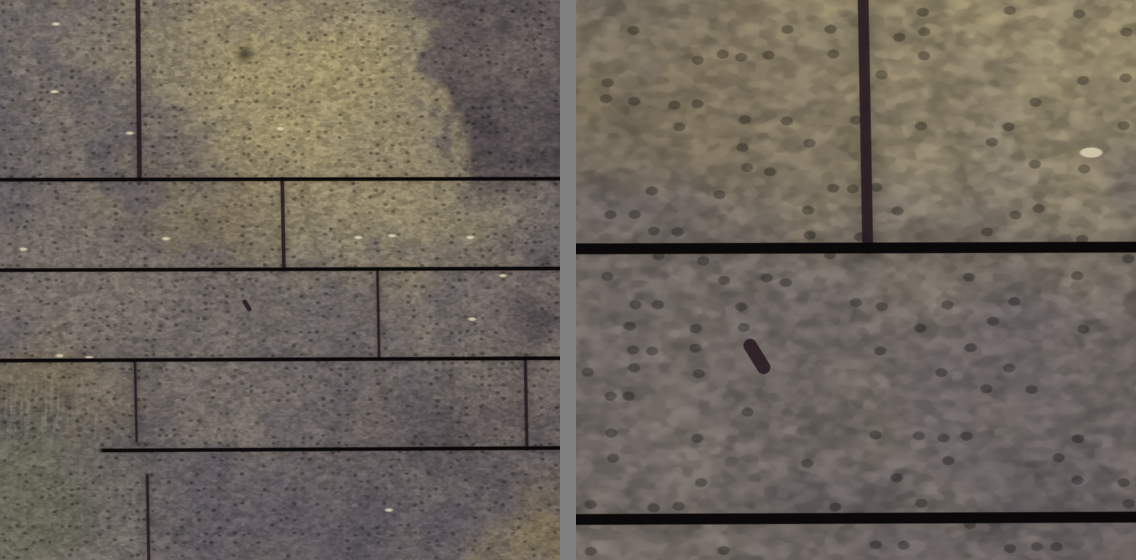
Left: the whole. Right: its middle third, enlarged.
Write a WebGL 2 fragment shader that draws this texture.

```glsl
#version 300 es
precision highp float;
// Weathered stone slabs in five courses, split by thin dark beds and staggered joints.
// Broad soft stains set the colour; smooth cellular noise adds clouds and grain,
// and hashed grid cells scatter dark pits and pale flecks.
uniform vec2 u_resolution;
out vec4 outColor;

const vec3 GREY  = vec3(0.46, 0.43, 0.40);
const vec3 SLATE = vec3(0.34, 0.32, 0.35);
const vec3 DUSK  = vec3(0.28, 0.25, 0.27);
const vec3 SAND  = vec3(0.62, 0.57, 0.42);
const vec3 OLIVE = vec3(0.48, 0.43, 0.33);
const vec3 MOSS  = vec3(0.39, 0.40, 0.32);
const vec3 GAP   = vec3(0.04, 0.03, 0.035);
const vec3 JOINT = vec3(0.14, 0.09, 0.12);
const vec3 FLECK = vec3(0.86, 0.82, 0.70);

// Upright joints: x, lower end, upper end, half width.
const vec4 JOINTS[6] = vec4[6](
  vec4(0.264, -0.02, 0.151, 0.0026), vec4(0.242, 0.212, 0.355, 0.0022),
  vec4(0.939, 0.199, 0.360, 0.0028), vec4(0.675, 0.360, 0.519, 0.0024),
  vec4(0.505, 0.519, 0.680, 0.0032), vec4(0.247, 0.680, 1.020, 0.0042));

vec2 hash2(vec2 p) {
  vec3 q = fract(p.xyx * vec3(0.1031, 0.1030, 0.0973));
  q += dot(q, q.yzx + 33.33);
  return fract((q.xx + q.yz) * q.zy);
}

// Smooth cellular noise: random tones blended by distance to each cell's point.
float cells(vec2 p) {
  vec2 id = floor(p), f = fract(p);
  float sum = 0.0, total = 0.0;
  for (int y = -1; y <= 1; y++)
    for (int x = -1; x <= 1; x++) {
      vec2 cell = vec2(x, y);
      vec2 d = cell + hash2(id + cell + 17.0) - f;
      float weight = exp(-6.0 * dot(d, d));
      sum += weight * hash2(id + cell + 71.0).x;
      total += weight;
    }
  return sum / total;
}

float clouds(vec2 p) {
  float n = 0.45 * cells(p * 6.0) + 0.33 * cells(p * 15.0 + 9.0)
          + 0.22 * cells(p * 37.0 + 31.0);
  return smoothstep(0.25, 0.75, n);
}

vec3 stain(vec3 base, vec2 p, vec2 centre, vec2 radius, vec3 tint, float amount) {
  vec2 d = (p - centre) / radius;
  return mix(base, tint, amount * exp(-dot(d, d)));
}

// Small oval marks in a random share of the grid cells.
float scatter(vec2 p, float scale, float chance, vec2 radius, float px) {
  vec2 q = p * scale, id = floor(q), h = hash2(id + scale);
  vec2 d = (fract(q) - 0.3 - 0.4 * hash2(id + 5.0)) / radius;
  float soft = px * scale / min(radius.x, radius.y);
  return step(h.x, chance) * (1.0 - smoothstep(1.0 - soft, 1.0 + soft, length(d)));
}

float stroke(float dist, float halfWidth, float px) {
  return 1.0 - smoothstep(halfWidth - px, halfWidth + px, dist);
}

float segment(vec2 p, vec2 a, vec2 b) {
  vec2 pa = p - a, ba = b - a;
  return length(pa - ba * clamp(dot(pa, ba) / dot(ba, ba), 0.0, 1.0));
}

vec3 stone(vec2 p) {
  float cloud = clouds(p);
  vec2 q = p + 0.09 * (vec2(cloud, clouds(p + 3.7)) - 0.5);
  vec3 c = mix(SLATE, GREY, 0.3 + 0.7 * cloud);

  // Warm wash across the upper middle, cut off by a dark stain on the right.
  c = stain(c, q, vec2(0.57, 0.86), vec2(0.27, 0.24), SAND, 1.0);
  c = stain(c, q, vec2(0.74, 0.62), vec2(0.16, 0.11), SAND, 0.55);
  c = stain(c, q, vec2(0.38, 0.62), vec2(0.16, 0.08), OLIVE, 0.6);
  float edge = 0.77 + 0.25 * max(0.85 - q.y, 0.0);
  float shade = smoothstep(edge - 0.02, edge + 0.025, q.x) * smoothstep(0.62, 0.78, q.y);
  c = mix(c, mix(DUSK, GREY, 0.55 * cloud), 0.85 * shade);

  // Cool, mossy and dusky areas lower down.
  c = stain(c, q, vec2(0.00, 0.66), vec2(0.16, 0.12), SLATE, 0.6);
  c = stain(c, q, vec2(0.25, 0.43), vec2(0.32, 0.10), GREY, 0.6);
  c = stain(c, q, vec2(0.98, 0.45), vec2(0.06, 0.07), DUSK, 0.7);
  c = stain(c, q, vec2(0.86, 0.26), vec2(0.20, 0.08), DUSK, 0.5);
  c = stain(c, q, vec2(0.60, 0.08), vec2(0.32, 0.12), SLATE, 0.75);
  c = stain(c, q, vec2(0.06, 0.29), vec2(0.16, 0.06), OLIVE, 0.7);
  c = stain(c, q, vec2(0.03, 0.11), vec2(0.15, 0.12), MOSS, 0.75);
  c = stain(c, q, vec2(1.00, 0.02), vec2(0.15, 0.09), OLIVE, 0.9);

  // Grain runs sideways, except for upright wisps at the lower left.
  float grain = cells(p * vec2(85.0, 140.0)) + cells(p * vec2(170.0, 250.0)) - 1.0;
  float wisps = cells(p * vec2(190.0, 32.0)) - 0.5;
  vec2 d = (p - vec2(0.06, 0.26)) / vec2(0.13, 0.06);
  return c * (1.0 + 0.20 * grain + 0.28 * wisps * exp(-dot(d, d)));
}

void main() {
  vec2 p = gl_FragCoord.xy / u_resolution;
  float px = 1.0 / min(u_resolution.x, u_resolution.y);
  vec3 c = stone(p);

  // Pits, flecks and two larger marks.
  c *= 1.0 - 0.28 * scatter(p, 75.0, 0.22, vec2(0.27, 0.20), px);
  c = mix(c, FLECK, 0.85 * scatter(p, 15.0, 0.06, vec2(0.10, 0.045), px));
  c = stain(c, p, vec2(0.437, 0.903), vec2(0.014, 0.011), OLIVE * 0.55, 0.85);
  c = mix(c, JOINT, 0.85 * stroke(segment(p, vec2(0.437, 0.461), vec2(0.445, 0.448)), 0.004, px));

  // Upright joints with a soft dark rim.
  for (int i = 0; i < 6; i++) {
    vec4 j = JOINTS[i];
    float dist = segment(p, vec2(j.x + 0.002, j.y), vec2(j.x - 0.001, j.z));
    c *= 1.0 - 0.22 * exp(-dist / 0.006);
    c = mix(c, JOINT, 0.85 * stroke(dist, j.w, px));
  }

  // Level beds, slightly tilted; the lowest starts short of the left edge.
  for (int i = 0; i < 4; i++) {
    float k = float(i);
    float bed = 0.1945 + 0.1615 * k + p.x * (0.0055 - 0.0012 * k);
    float dist = abs(p.y - bed);
    float shown = i == 0 ? smoothstep(0.173, 0.187, p.x) : 1.0;
    c *= 1.0 - 0.18 * shown * exp(-dist / 0.006);
    c = mix(c, GAP, shown * stroke(dist, 0.0032, px));
  }
  outColor = vec4(c, 1.0);
}
```
